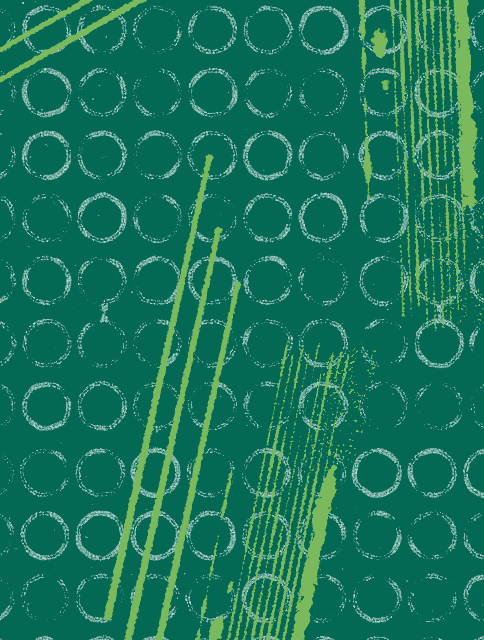
This pattern is drawn by a Shadertoy shader. Its source:

```glsl
// Worn chalk rings in a grid on deep green, crossed by rough lime strokes and dry brush marks.
#define UNITS 768.0
#define CELL vec2(66.4, 75.2)
#define FIRST_RING vec2(56.0, 36.0)
#define RING_RADIUS 26.8
#define STROKE_LEAN vec2(-0.221, 1.0)
#define HATCH_STEP 9.5
#define GROUND vec3(0.01, 0.41, 0.33)
#define CHALK vec3(0.78, 0.87, 0.85)
#define LIME vec3(0.48, 0.73, 0.36)

vec2 hash2(vec2 c) {
    vec3 a = fract(c.xyx * vec3(0.1031, 0.1030, 0.0973));
    a += dot(a, a.yzx + 33.33);
    return fract((a.xx + a.yz) * a.zy);
}

float corner(vec2 cell, vec2 offset) {
    return dot(hash2(cell) * 2.0 - 1.0, offset);
}

// Gradient noise, roughly -0.8 to 0.8
float noise(vec2 p) {
    vec2 i = floor(p), f = p - i, e = vec2(1, 0);
    vec2 s = f * f * f * (f * (f * 6.0 - 15.0) + 10.0);
    float low = mix(corner(i, f), corner(i + e, f - e), s.x);
    float high = mix(corner(i + e.yx, f - e.yx), corner(i + 1.0, f - 1.0), s.x);
    return 1.4 * mix(low, high, s.y);
}

float cover(float d) {
    float pixel = UNITS / iResolution.y;
    return smoothstep(0.6, -0.6, d / pixel);
}

// Two thin, broken chalk lines per ring; wear varies by cell and by angle
float chalkRings(vec2 p) {
    vec2 g = p - FIRST_RING;
    if (p.y > 528.0) g += vec2(2.0, -5.0);
    else if (p.x > 424.0) g.x -= 6.0;
    vec2 id = floor(g / CELL + 0.5);
    vec2 q = g - id * CELL;
    vec2 dir = q / max(length(q), 0.001);
    float strength = mix(-0.9, 0.9, hash2(id + 17.0).x);
    if (id.x < 0.0) strength = -0.8;
    float wear = noise(dir * 1.2 + id * 7.37 + 40.0);
    float grain = noise(p * 0.38 + 90.0);
    float radius = length(q) + 1.6 * noise(dir * 1.7 + id * 3.71 + 150.0);
    float width = 0.7 + strength + 2.6 * wear + 2.6 * grain;
    return cover(abs(abs(radius - RING_RADIUS) - 1.5) - min(width, 1.7));
}

// Pinched smudges and loose flecks of chalk
float chalkFlecks(vec2 p) {
    float grain = noise(p * 0.3 + 210.0);
    float d = (0.85 - noise(p * 0.13 + 300.0)) * 9.0;
    for (int i = 0; i < 2; i++) {
        vec2 q = abs(p - vec2(125.0 + 403.0 * float(i), 376.0));
        d = min(d, max(q.x - 2.5 - 0.4 * q.y, q.y - 12.0) + 1.5);
    }
    return cover(d - 4.0 * grain);
}

// Tapered stroke with a ragged edge and a knob at its start
float stroke(vec2 p, vec2 a, vec2 b, float halfWidth) {
    vec2 ab = b - a;
    float t = clamp(dot(p - a, ab) / dot(ab, ab), 0.0, 1.0);
    float d = length(p - a - ab * t) - halfWidth * mix(0.75, 1.1, t);
    d = min(d, length(p - a) - 4.6);
    return d - 1.8 * noise(p * 0.23) - 0.8 * noise(p * 0.6);
}

// Dry brush: heavy right edge, thin left edge, hatching that fades along q.y
float dryBrush(vec2 q, float seed) {
    vec2 s = q + seed;
    float fine = noise(s * 0.35);
    float patchy = noise(s * vec2(0.08, 0.04));
    float ragged = 6.0 * noise(s * 0.16) + 2.0 * fine;
    float d = max(abs(q.x - 122.0) - 8.0 - 6.0 * patchy - 0.6 * ragged, q.y - 248.0 - ragged);
    float thin = abs(q.x - 2.0) - 1.6 - 4.0 * noise(vec2(3.5, s.y * 0.045)) - 2.0 * fine;
    d = min(d, max(thin, q.y - 240.0));

    // Paint blobs beside the left edge
    d = min(d, length((q - vec2(22, 52)) * vec2(1.0, 0.55)) - 8.5 - 0.6 * ragged);
    d = min(d, length((q - vec2(28, 103)) * vec2(1.0, 0.5)) - 3.5 - 0.6 * ragged);

    // Bristle lines
    float lane = clamp(floor((q.x - 34.0) / HATCH_STEP), 0.0, 8.0);
    float across = abs(q.x - 34.0 - (lane + 0.5) * HATCH_STEP);
    float width = mix(1.9, 0.3, q.y / 400.0) + 2.2 * fine
        + 2.4 * noise(vec2(lane * 5.37 + 0.4 + seed, s.y * 0.016));
    float ending = 400.0 - 35.0 * hash2(vec2(lane, seed)).x;
    d = min(d, max(across - min(width, 2.6), q.y - ending));

    // Specks past the heavy edge
    vec2 box = abs(q - vec2(118, 315)) - vec2(32, 75);
    float speck = (0.42 - noise(s * 0.3) - 0.3 * patchy) * 6.0;
    return min(d, max(speck, max(box.x, box.y)));
}

void mainImage(out vec4 fragColor, in vec2 fragCoord) {
    vec2 p = vec2(fragCoord.x, iResolution.y - fragCoord.y) * UNITS / iResolution.y;

    // Chalk layer
    float chalk = max(chalkRings(p), chalkFlecks(p));
    float density = clamp(0.62 + 0.7 * noise(p * 0.45 + 60.0), 0.25, 0.95);
    vec3 color = mix(GROUND, CHALK, chalk * density);

    // Lime layer: long strokes, corner strokes, two brush marks
    float lime = 1e3;
    vec2 tops[3] = vec2[3](vec2(251, 190), vec2(262, 277), vec2(285, 342));
    for (int i = 0; i < 3; i++)
        lime = min(lime, stroke(p, tops[i], tops[i] + STROKE_LEAN * 550.0, 4.3));
    for (int i = 0; i < 2; i++) {
        float drop = 36.0 * float(i);
        lime = min(lime, stroke(p, vec2(-20.0, 71.4 + drop), vec2(220.0, drop - 65.6), 3.9));
    }
    lime = min(lime, dryBrush(vec2(p.x - 432.0 - 0.035 * p.y, p.y), 11.3));
    float rise = UNITS - p.y;
    lime = min(lime, dryBrush(vec2(p.x - 235.0 - 0.2 * rise, rise + 40.0), 471.7));

    fragColor = vec4(mix(color, LIME, cover(lime)), 1.0);
}
```
